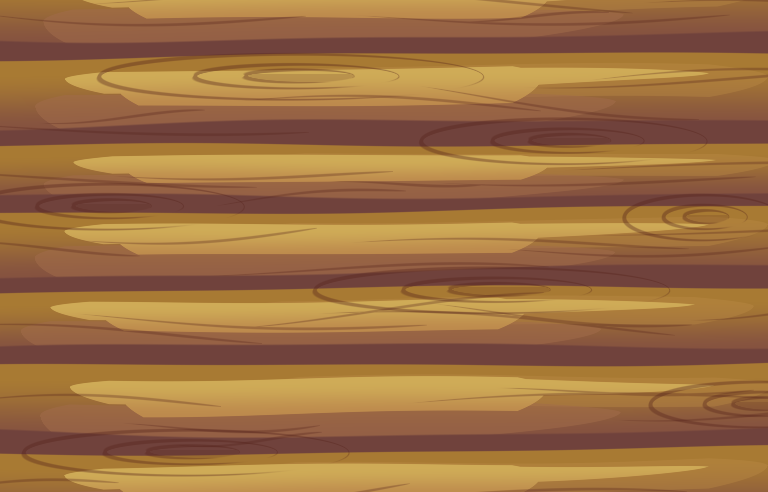
Give the GLSL for this texture, as a Shadertoy shader.

```glsl
// Stacked horizontal timber logs with glossy highlights, flowing grain and knots.

// Upper edge of each log, measured downward in canvas heights
const float LOG_TOP[8] = float[8](-0.06, 0.113, 0.294, 0.427, 0.588, 0.741, 0.917, 1.085);
// Knot centre across, centre down, half width
const vec3 KNOT[7] = vec3[7](
    vec3(0.57, 0.154, 0.39), vec3(1.13, 0.285, 0.29), vec3(0.20, 0.418, 0.28),
    vec3(0.98, 0.588, 0.36), vec3(1.53, 0.820, 0.22), vec3(0.36, 0.918, 0.33),
    vec3(1.42, 0.440, 0.16));

float hash(float n) { return fract(sin(n * 127.1 + 3.7) * 4358.5); }

float seam(int k, float x) {
    float n = float(k);
    return LOG_TOP[k] + 0.005 * sin(x * 3.0 + n * 2.1) + 0.002 * sin(x * 7.0 + n) - 0.007 * (x - 0.78);
}

// Horizontal patch: ends.xy = left and right, tips.xy = length of each rounded end
float lobe(vec2 p, vec2 ends, vec2 rows, vec2 tips, float aa) {
    float span = min((p.x - ends.x) / tips.x, (ends.y - p.x) / tips.y);
    float shrink = (1.0 - sqrt(clamp(span, 0.0, 1.0))) * (rows.y - rows.x);
    float inside = min(p.y - rows.x - 0.3 * shrink, rows.y - 0.7 * shrink - p.y);
    return smoothstep(0.0, aa, inside);
}

// p.x in canvas heights, p.y from 0 at the top of the log to 1 at its foot
vec3 logColor(vec2 p, float n, float aa) {
    float x = p.x, t = p.y, shift = 0.1 * (hash(n) - 0.5);
    vec3 col = mix(vec3(0.66, 0.48, 0.20), vec3(0.52, 0.32, 0.25), smoothstep(0.12, 0.85, t));

    // Translucent mid tones
    float wave = 0.025 * sin(x * 5.0 + n * 1.9);
    vec2 q = vec2(x - shift, t + wave);
    col = mix(col, vec3(0.73, 0.54, 0.27), 0.4 * lobe(q, vec2(0.5, 1.56), vec2(0.13, 0.5), vec2(0.1, 0.12), aa));
    col = mix(col, vec3(0.63, 0.42, 0.29), 0.55 * lobe(q, vec2(0.07, 1.25), vec2(0.42, 0.86), vec2(0.06, 0.3), aa));

    // Highlight: a long tapering streak over a shorter blunt one
    float shine = max(
        lobe(q, vec2(0.13, 1.44), vec2(0.15, 0.42), vec2(0.08, 0.65), aa),
        lobe(q, vec2(0.23, 1.10), vec2(0.15, 0.56), vec2(0.05, 0.06), aa));
    vec3 gloss = mix(vec3(0.81, 0.67, 0.34), vec3(0.74, 0.54, 0.30), smoothstep(0.2, 0.58, t));
    col = mix(col, gloss, shine);

    // Shadowed underside
    float shade = 0.77 + 0.05 * sin(x * 2.3 + n * 2.4) + 0.015 * sin(x * 6.0 + n);
    return mix(col, vec3(0.44, 0.26, 0.235), smoothstep(-aa, aa, t - shade));
}

// Tapered grain lines of one log
float grain(vec2 p, float n, float top, float tall, float px) {
    float ink = 0.0;
    for (int i = 0; i < 6; i++) {
        float id = n * 6.0 + float(i);
        float len = 0.3 + 0.5 * hash(id + 0.3);
        float start = mix(-0.25, 1.4, (float(i) + hash(id)) / 6.0);
        float s = (p.x - start) / len;
        float bend = 0.12 * sin(s * 3.0 + id * 2.0) + (hash(id + 0.7) - 0.5) * 0.4 * (s - 0.5);
        float y = top + tall * (mix(0.2, 0.85, hash(id + 0.5)) + bend);
        float w = 0.0036 * sqrt(max(s * s * (1.0 - s) * 4.0, 0.0));
        float on = step(0.0, s) * step(s, 1.0);
        ink = max(ink, on * smoothstep(px, -px, abs(p.y - y) - w) * smoothstep(0.0, 0.1, s));
    }
    return ink;
}

// Nested open rings around a knot, heavier at the left
float knotRings(vec2 p, vec3 knot, float px) {
    float ink = 0.0;
    for (int i = 0; i < 3; i++) {
        float r = pow(0.53, float(i));
        vec2 radii = vec2(knot.z, 0.046) * r;
        vec2 q = (p - knot.xy - vec2(0.12 * knot.z * (1.0 - r), 0.0)) / radii;
        float angle = atan(q.y, q.x), f = max(length(q), 0.001);
        float d = (f - 1.0 - 0.08 * sin(angle + 0.8)) * f / max(length(q / radii), 0.001);
        float w = mix(0.0008, 0.0040, 0.5 - 0.5 * cos(angle - 0.3));
        float open = smoothstep(0.1, 0.6, abs(angle - 0.7));
        ink = max(ink, open * smoothstep(px, -px, abs(d) - w));
        if (i == 2) ink = max(ink, 0.45 * smoothstep(px, -px, d) * step(0.0, q.y + 0.3));
    }
    return ink;
}

void mainImage(out vec4 fragColor, in vec2 fragCoord) {
    vec2 p = vec2(fragCoord.x, iResolution.y - fragCoord.y) / iResolution.y;
    float px = 0.8 / iResolution.y;
    vec3 lineColor = vec3(0.33, 0.13, 0.10), col = vec3(0.44, 0.26, 0.235);

    // Logs, each laid over the foot of the one above
    for (int k = 0; k < 7; k++) {
        float n = float(k), top = seam(k, p.x), tall = seam(k + 1, p.x) - top;
        vec3 wood = logColor(vec2(p.x, (p.y - top) / tall), n, 1.5 * px / tall);
        wood = mix(wood, lineColor, 0.32 * grain(p, n, top, tall, px));
        col = mix(col, wood, smoothstep(-px, px, p.y - top));
    }

    // Knots run across the seams
    float rings = 0.0;
    for (int k = 0; k < 7; k++) rings = max(rings, knotRings(p, KNOT[k], px));
    fragColor = vec4(mix(col, lineColor, 0.38 * rings), 1.0);
}
```
